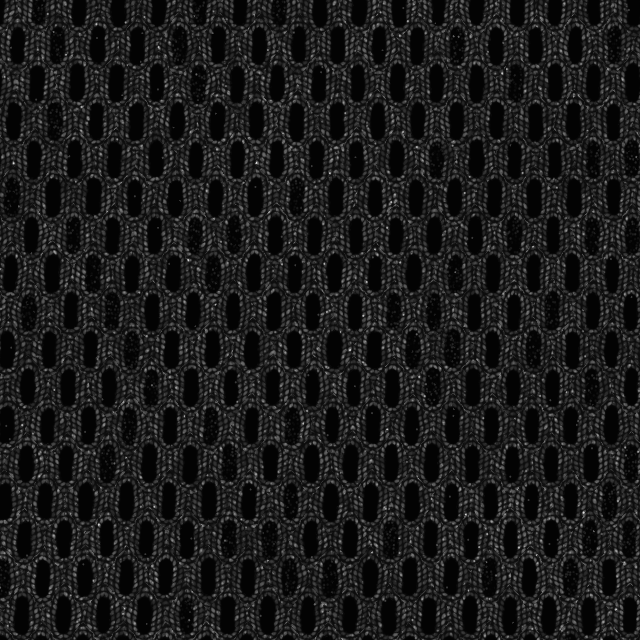
A three.js fragment shader for this texture:

```glsl
// Black knitted mesh: staggered slot-shaped holes ringed by rows of small stitches.
varying vec2 vUv;

float hash(vec2 p) {
  p = fract(p * vec2(0.1731, 0.2379));
  p += dot(p, p.yx + 31.32);
  return fract((p.x + p.y) * p.x * 7.31);
}

// Cellular noise: x = distance to the nearest point, y = random value of that point
vec2 cellular(vec2 p) {
  vec2 cell = floor(p);
  vec2 nearest = vec2(2.0, 0.0);
  for (int j = -1; j <= 1; j++) {
    for (int i = -1; i <= 1; i++) {
      vec2 id = cell + vec2(float(i), float(j));
      vec2 point = id + vec2(hash(id), hash(id + 57.0));
      float d = length(p - point);
      if (d < nearest.x) nearest = vec2(d, hash(id + 113.0));
    }
  }
  return nearest;
}

// Slightly skewed cloth: x counts hole columns, y counts rows from the top
vec2 clothCoords(vec2 uv) {
  float down = 1.0 - uv.y;
  float x = uv.x - 0.024 * uv.x * (1.0 - uv.x);
  return vec2((x - 0.0586 + 0.027 * down) / (0.0621 + 0.0013 * down),
              (down - 0.012) / 0.0594);
}

void main() {
  vec2 cloth = clothCoords(vUv);
  cloth += 0.012 * sin(cloth.yx * vec2(9.1, 7.3) + 2.0 * sin(cloth * 3.7));

  // Nearest hole: a tapered capsule, with a length measured around its rim
  float edge = 9.0;
  float along = 0.0;
  float side = 0.0;
  vec2 holeId = vec2(0.0);
  for (int j = -1; j <= 1; j++) {
    float row = floor(cloth.y + 0.5) + float(j);
    float stagger = 0.5 * mod(row, 2.0);
    float column = floor(cloth.x - stagger + 0.5);
    vec2 id = vec2(column, row);
    vec2 p = cloth - vec2(column + stagger, row);
    p += 0.05 * (vec2(hash(id + 5.0), hash(id + 9.0)) - 0.5);
    p.y *= 0.95;
    float straight = clamp(p.y, -0.29, 0.29);
    vec2 q = vec2(abs(p.x) * (1.0 + 0.9 * straight * straight), p.y - straight);
    float d = length(q) - 0.145 - 0.025 * hash(id + 21.0);
    if (d < edge) {
      edge = d;
      along = straight + 0.24 * atan(q.y, q.x + 0.001);
      side = step(0.0, p.x);
      holeId = id;
    }
  }

  // Stitches: beads strung along rings around the hole
  float ring = floor(edge / 0.138);
  float across = fract(edge / 0.138) - 0.5;
  float run = along * 7.4 + 0.5 * ring + across * 0.5;
  vec2 stitchId = vec2(floor(run) + 17.0 * holeId.x, ring + 5.0 * side + 13.0 * holeId.y);
  float stitchTone = hash(stitchId + 41.0);
  vec2 bead = vec2(across + 0.2 * (hash(stitchId + 3.0) - 0.5), fract(run) - 0.5);
  float relief = 1.0 - smoothstep(0.12, 0.56, length(bead * vec2(1.0, 0.9)));

  // Fine fibres and stray glints
  vec2 fibre = cellular(vUv * vec2(210.0, 190.0));
  float glint = (1.0 - smoothstep(0.1, 0.6, fibre.x)) * fibre.y * fibre.y;
  float patchTone = 0.96 + 0.07 * sin(vUv.x * 8.0 + 2.0 * sin(vUv.y * 6.0)) * sin(vUv.y * 11.0);

  float yarn = 0.05 + relief * (0.11 + 0.25 * stitchTone * stitchTone);
  yarn += glint * (0.06 + 0.24 * relief);
  yarn *= patchTone * (0.8 + 0.2 * smoothstep(0.0, 0.1, edge));

  // Dark openings, a few crossed by faint lint
  float lint = step(0.8, hash(holeId + 77.0)) * glint * 0.16;
  float ragged = edge + 0.025 * (fibre.y - 0.5);
  float tone = mix(0.012 + lint, yarn, smoothstep(-0.02, 0.045, ragged));
  tone += 0.22 * step(0.992, fibre.y) * (1.0 - smoothstep(0.1, 0.5, fibre.x));

  gl_FragColor = vec4(vec3(tone), 1.0);
}
```
